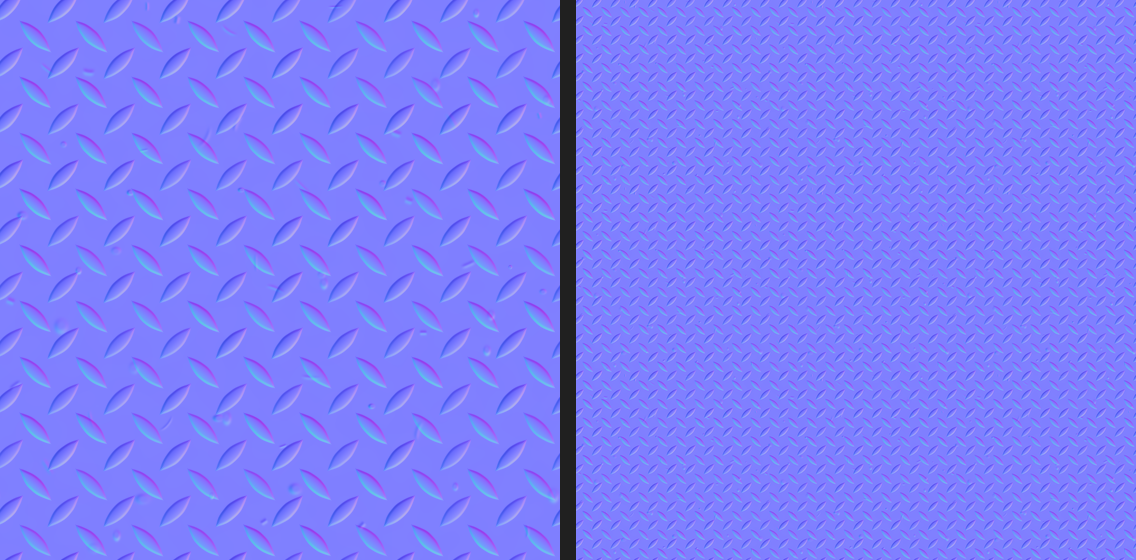
Left: one tile. Right: repeated 3 by 3.
Give the GLSL for this texture map, as a Shadertoy shader.

```glsl
const float REPEATS = 10.0;                  // cells across and down
const vec2 FALLING_CENTER = vec2(0.629, 0.349);
const vec2 RISING_CENTER = vec2(0.130, 0.870);
const float HALF_LENGTH = 0.390;             // lug size, in cells
const float HALF_WIDTH = 0.120;
const float EDGE = 0.018;                    // softness of the lug outline
const float RIM = 0.056;                     // width of the steep border
const float RIM_SLOPE = 0.72;
const float DOME_SLOPE = 0.68;
const float END_SLOPE = 0.16;                // fall towards both tips
const vec2 FALLING_GAIN = vec2(0.38, 0.70);  // slope strength along x and y
const vec2 RISING_GAIN = vec2(0.56, 0.50);
const float FALLING_TILT = -0.07;
const float RISING_TILT = 0.09;
const float WOBBLE = 0.008;                  // unevenness of the outline
const float GRAIN_SLOPE = 0.012;
const float WEAR_CHANCE = 0.58;
const float DIAGONAL = 0.70711;
const float TAU = 6.28319;

vec2 hash2(vec2 p) {
    vec3 h = fract(p.xyx * vec3(0.1031, 0.1030, 0.0973));
    h += dot(h, h.yzx + 33.33);
    return fract((h.xx + h.yz) * h.zy);
}

float cornerGradient(vec2 corner, vec2 offset, float period) {
    float angle = TAU * hash2(mod(corner, period) + 7.0).x;
    return dot(vec2(cos(angle), sin(angle)), offset);
}

// Gradient noise that wraps after a whole number of lattice steps
float gradientNoise(vec2 p, float period) {
    vec2 i = floor(p), f = fract(p);
    vec2 s = f * f * f * (f * (f * 6.0 - 15.0) + 10.0);
    vec2 e = vec2(1.0, 0.0);
    float low = mix(cornerGradient(i, f, period),
                    cornerGradient(i + e, f - e, period), s.x);
    float high = mix(cornerGradient(i + e.yx, f - e.yx, period),
                     cornerGradient(i + 1.0, f - 1.0, period), s.x);
    return mix(low, high, s.y);
}

// Outward slope of one raised, pointed lug; coverage goes to z
vec3 lugSlope(vec2 p, vec2 center, vec2 axis, float tilt, float wobble) {
    vec2 q = fract(p - center + 0.5) - 0.5;
    vec2 cell = mod(floor(p - center + 0.5), REPEATS);
    vec2 across = vec2(-axis.y, axis.x);
    float u = dot(q, axis), v = dot(q, across);
    float taper = 1.0 - u * u / (HALF_LENGTH * HALF_LENGTH);
    float bend = 2.0 * HALF_WIDTH * u / (HALF_LENGTH * HALF_LENGTH);
    float steepness = sqrt(1.0 + bend * bend);
    float depth = (HALF_WIDTH * taper - abs(v) + wobble) / steepness;
    float cover = smoothstep(-EDGE, EDGE, depth);
    float rim = 1.0 - smoothstep(0.0, RIM, depth);
    float side = clamp(v / 0.02, -1.0, 1.0);
    vec2 outward = (across * side + axis * bend) / steepness;
    float strength = mix(0.88, 1.12, hash2(cell + 41.0 * axis.y + 60.0).x);
    vec2 slope = outward * rim * RIM_SLOPE
               + across * (DOME_SLOPE * v / HALF_WIDTH + tilt)
               + axis * (END_SLOPE * u / HALF_LENGTH);
    return vec3(slope * cover * strength, cover);
}

// Round bumps, pits and short curved scratches scattered over the plate
vec2 wearSlope(vec2 p) {
    vec2 slope = vec2(0.0);
    for (int y = -1; y <= 1; y++)
    for (int x = -1; x <= 1; x++) {
        vec2 cell = floor(p) + vec2(x, y);
        vec2 id = mod(cell, REPEATS);
        vec2 kind = hash2(id + 113.0), size = hash2(id + 227.0);
        if (kind.x > WEAR_CHANCE) continue;
        vec2 q = p - cell - hash2(id + 331.0);
        float angle = TAU * size.y;
        vec2 along = vec2(cos(angle), sin(angle));
        vec2 across = vec2(-along.y, along.x);
        if (kind.y < 0.55) {
            float radius = mix(0.025, 0.095, size.x);
            float r = length(q * (1.0 + 0.25 * along));
            float ring = exp(-pow((r - radius) / (0.45 * radius), 2.0));
            float fade = 0.65 + 0.35 * dot(q, along) / max(r, 0.001);
            slope += q / max(r, 0.001) * ring * fade * mix(0.42, 0.19, size.x);
        } else {
            float reach = mix(0.07, 0.25, size.x);
            float width = mix(0.020, 0.045, size.y);
            float u = dot(q, along);
            float v = dot(q, across) - (kind.y - 0.75) * 6.0 * u * u;
            float ridge = v / width * exp(-v * v / (width * width));
            float taper = 1.0 - smoothstep(0.3 * reach, reach, abs(u));
            slope += across * ridge * taper * mix(0.75, 0.32, size.x);
        }
    }
    return slope;
}

void mainImage(out vec4 fragColor, in vec2 fragCoord) {
    vec2 p = fragCoord / iResolution.xy * REPEATS;
    float wobble = WOBBLE * gradientNoise(p * 5.0, REPEATS * 5.0);

    // Two interleaved sets of lugs, one along each diagonal
    vec2 fallingAxis = vec2(DIAGONAL, -DIAGONAL), risingAxis = vec2(DIAGONAL);
    vec3 falling = lugSlope(p, FALLING_CENTER, fallingAxis, FALLING_TILT, wobble);
    vec3 rising = lugSlope(p, RISING_CENTER, risingAxis, RISING_TILT, wobble);
    vec2 slope = falling.xy * FALLING_GAIN + rising.xy * RISING_GAIN;

    // Damage and faint unevenness of the metal
    slope += wearSlope(p) * mix(1.0, 0.7, max(falling.z, rising.z));
    slope += GRAIN_SLOPE * vec2(gradientNoise(p * 2.0, REPEATS * 2.0),
                                gradientNoise(p * 2.0 + 9.0, REPEATS * 2.0));

    // Encode the normal with green pointing down
    vec3 normal = normalize(vec3(slope.x, -slope.y, 1.0));
    fragColor = vec4(0.5 + 0.5 * normal, 1.0);
}
```
